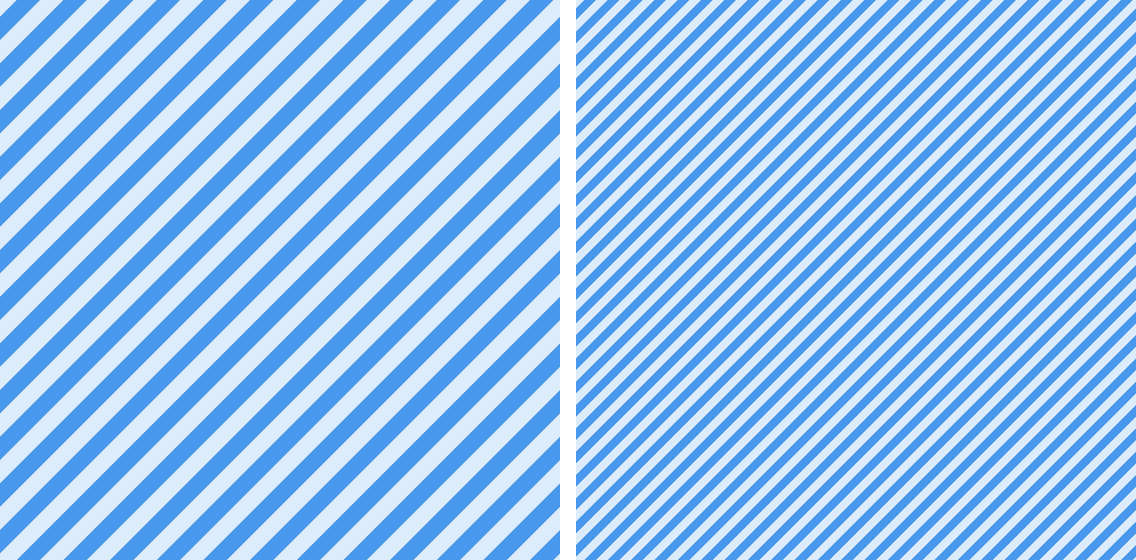
Left, the tile; right, the same tile 2 across and 2 down.
Write a WebGL 1 fragment shader that draws this pattern.

```glsl
precision highp float;

uniform vec2 u_resolution;

const float REPEATS = 12.0;      // stripe pairs across and down
const float BAND_CENTER = 0.609; // all widths in stripe periods
const float BAND_WIDTH = 0.5;
const float RIM_WIDTH = 0.02;

const vec3 PALE_BLUE = vec3(0.862, 0.927, 0.984);
const vec3 BAND_BLUE = vec3(0.283, 0.597, 0.928);
const vec3 RIM_BLUE = vec3(0.30, 0.57, 0.85);

// Signed distance to a repeating band, negative inside
float bandDistance(float phase, float center, float width) {
  float offset = abs(fract(phase - center + 0.5) - 0.5);
  return offset - 0.5 * width;
}

// Smoothed coverage of the region where distance is negative
float coverage(float distance, float softness) {
  return 1.0 - smoothstep(-softness, softness, distance);
}

vec3 stripeColor(float distance, float softness) {
  // Slightly muted rim just inside each band edge
  float core = coverage(distance + RIM_WIDTH, softness);
  vec3 band = mix(RIM_BLUE, BAND_BLUE, core);
  return mix(PALE_BLUE, band, coverage(distance, softness));
}

void main() {
  vec2 uv = gl_FragCoord.xy / u_resolution;

  // Whole periods on both axes make rising diagonals that wrap
  float phase = REPEATS * (uv.x - uv.y);
  float softness = 0.85 * REPEATS / min(u_resolution.x, u_resolution.y);

  float distance = bandDistance(phase, BAND_CENTER, BAND_WIDTH);
  gl_FragColor = vec4(stripeColor(distance, softness), 1.0);
}
```
